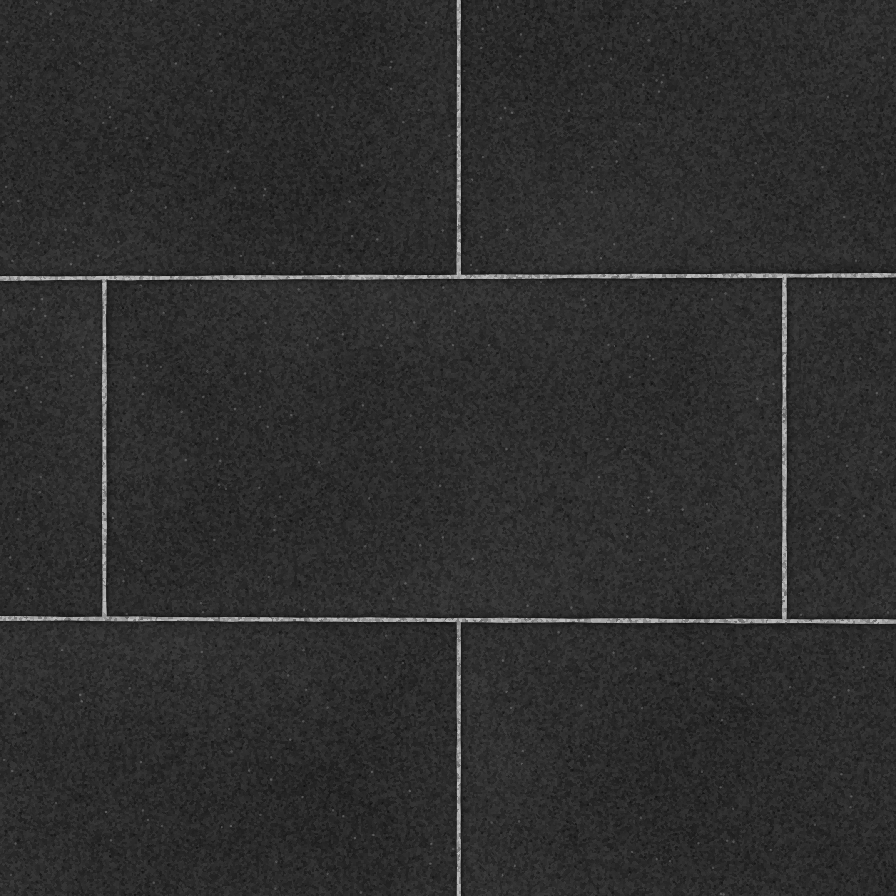
Write a WebGL 2 fragment shader that draws this texture.

```glsl
#version 300 es
precision highp float;
// Dark grained stone slabs in a half-offset bond with thin pale grout joints.
uniform vec2 u_resolution;
out vec4 outColor;

const vec2 SLAB_SIZE = vec2(0.759, 0.383);
const float FIRST_JOINT_Y = 0.308;
const float EVEN_ROW_X = 0.1165;
const float ODD_ROW_X = 0.512;
const float JOINT_HALF_WIDTH = 0.0024;
const vec3 STONE = vec3(0.174);
const vec3 GROUT_DARK = vec3(0.40);
const vec3 GROUT_LIGHT = vec3(0.74);

float hash(vec2 p) {
    vec3 q = fract(p.xyx * vec3(0.1031, 0.1030, 0.0973));
    q += dot(q, q.yzx + 33.33);
    return fract((q.x + q.y) * q.z);
}

// Cellular noise: x = distance to the nearest seed, y = random value of that seed
vec2 cellular(vec2 p) {
    vec2 cell = floor(p);
    vec2 nearest = vec2(8.0, 0.0);
    for (int j = -1; j <= 1; j++) {
        for (int i = -1; i <= 1; i++) {
            vec2 id = cell + vec2(i, j);
            vec2 seed = id + vec2(hash(id), hash(id + 57.3));
            float d = distance(p, seed);
            if (d < nearest.x) nearest = vec2(d, hash(id + 113.7));
        }
    }
    return nearest;
}

// Soft cloudiness from layered, rotated sines, about -1 to 1
float clouds(vec2 p, float phase) {
    float sum = 0.0;
    float weight = 0.5;
    for (int i = 0; i < 4; i++) {
        sum += weight * sin(p.x + phase + 1.3 * sin(p.y + phase * 1.7));
        p = mat2(1.2, 1.5, -1.5, 1.2) * p + 2.1;
        weight *= 0.55;
    }
    return sum;
}

// Signed offsets to the nearest joints in xy, slab index in zw
vec4 slabLayout(vec2 p) {
    float joint = floor((p.y - FIRST_JOINT_Y) / SLAB_SIZE.y + 0.5);
    float odd = mod(joint, 2.0);
    float tilt = (odd * 2.0 - 1.0) * 0.0035 * (p.x - 0.5);
    float dy = p.y - FIRST_JOINT_Y - joint * SLAB_SIZE.y - tilt;
    float row = joint - step(dy, 0.0);
    float x = (p.x - mix(EVEN_ROW_X, ODD_ROW_X, mod(row, 2.0))) / SLAB_SIZE.x;
    float dx = (x - floor(x + 0.5)) * SLAB_SIZE.x;
    return vec4(dx, dy, floor(x), row);
}

vec3 stoneColor(vec2 p, vec2 slab, float edge) {
    float tone = hash(slab + 21.0);
    float fine = cellular(p * 360.0).y - 0.5;
    float coarse = cellular(p * 190.0 + 40.0).y - 0.5;
    float shade = 0.075 * fine + 0.025 * coarse;
    shade += 0.016 * clouds(p * 8.0, tone * 6.28) + 0.012 * (tone - 0.5);
    shade += 0.016 * (1.0 - smoothstep(0.0, 0.14, edge)) - 0.004;

    // Sparse dark pits and pale mineral flecks
    vec2 speck = cellular(p * 150.0 + 90.0);
    float dotMask = 1.0 - smoothstep(0.1, 0.3, speck.x);
    shade -= 0.05 * dotMask * step(speck.y, 0.18);
    shade += 0.16 * dotMask * step(0.985, speck.y);
    return STONE + shade;
}

vec3 groutColor(vec2 p) {
    float sand = cellular(p * 330.0 + 17.0).y;
    return mix(GROUT_DARK, GROUT_LIGHT, sqrt(sand));
}

// Antialiased coverage of a joint with a slightly ragged edge
float jointMask(float offset, float halfWidth, float pixel) {
    return 1.0 - smoothstep(-0.6 * pixel, 0.6 * pixel, abs(offset) - halfWidth);
}

void main() {
    vec2 p = gl_FragCoord.xy / u_resolution;
    vec2 pixel = 1.0 / u_resolution;
    vec4 layout4 = slabLayout(p);
    vec2 offset = layout4.xy;
    float edge = min(abs(offset.x), abs(offset.y));

    // Stone, with a narrow shadow along the slab edges
    vec3 color = stoneColor(p, layout4.zw, edge);
    float shadowSide = offset.x > 0.0 || abs(offset.y) < abs(offset.x) ? 0.5 : 0.25;
    color *= 1.0 - shadowSide * exp(-max(edge - JOINT_HALF_WIDTH, 0.0) / 0.003);

    // Grout joints of uneven width
    float wear = 0.0005 * clouds(p * 45.0, 0.7);
    float grout = max(jointMask(offset.x, JOINT_HALF_WIDTH + wear, pixel.x),
                      jointMask(offset.y, JOINT_HALF_WIDTH + wear, pixel.y));
    color = mix(color, groutColor(p), grout);
    outColor = vec4(clamp(color, 0.0, 1.0), 1.0);
}
```
